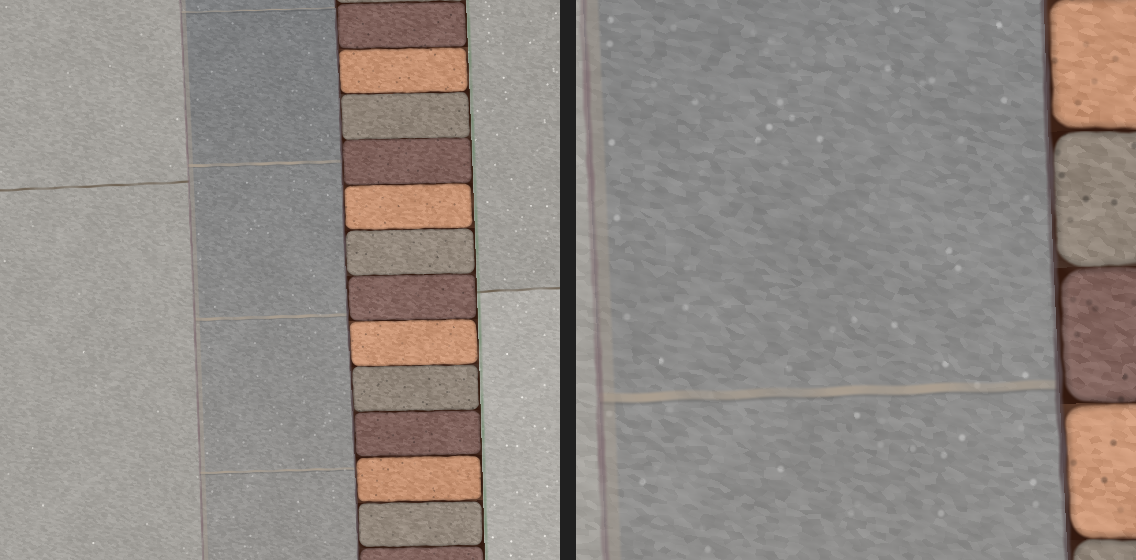
Left: the whole. Right: its middle third, enlarged.
A Shadertoy shader for this texture:

```glsl
// Pavement: grey slabs, a column of dark tiles and a band of three-coloured bricks.

const vec3 SLAB = vec3(0.64, 0.63, 0.61);
const vec3 TILE = vec3(0.56, 0.55, 0.54);
const vec3 BRICK_GREY = vec3(0.565, 0.52, 0.475);
const vec3 BRICK_ORANGE = vec3(0.775, 0.57, 0.445);
const vec3 BRICK_MAROON = vec3(0.50, 0.385, 0.36);
const vec3 GAP = vec3(0.20, 0.10, 0.06);
const vec3 MORTAR = vec3(0.67, 0.62, 0.56);
const vec3 SLAB_JOINT = vec3(0.42, 0.37, 0.31);
const vec3 PURPLE_EDGE = vec3(0.50, 0.42, 0.44);
const vec3 GREEN_EDGE = vec3(0.42, 0.53, 0.41);

vec3 hash3(vec2 p) {
    vec3 q = fract(vec3(p.xyx) * vec3(0.1031, 0.1030, 0.0973));
    q += dot(q, q.yxz + 33.33);
    return fract((q.xxy + q.yzz) * q.zyx);
}

// Cellular noise: x = distance to the nearest point, y = random value of that point
vec2 cellular(vec2 p) {
    vec2 cell = floor(p), nearest = vec2(9.0, 0.0);
    for (int j = -1; j <= 1; j++)
        for (int i = -1; i <= 1; i++) {
            vec2 c = cell + vec2(i, j);
            vec3 h = hash3(c + 57.0);
            float d = length(c + h.xy - p);
            if (d < nearest.x) nearest = vec2(d, h.z);
        }
    return nearest;
}

// Fine slanted flecks over lumps and broad soft stains, centred on zero
float grain(vec2 p) {
    vec2 slanted = vec2(p.x, p.y + 0.2 * p.x);
    float fleck = cellular(slanted * vec2(150.0, 280.0)).y - 0.5;
    float streak = cellular(slanted * vec2(75.0, 190.0) + 31.0).x - 0.46;
    float lump = cellular(p * 32.0 + 0.5 * sin(p.yx * 71.0)).x - 0.45;
    float stain = cellular(p * 9.0 + 0.4 * sin(p.yx * 23.0)).x - 0.45;
    return 0.06 * fleck + 0.04 * streak + 0.02 * lump + 0.025 * stain;
}

// Scattered specks of uneven strength
float specks(vec2 p, float scale, float density) {
    vec2 c = cellular(p * scale);
    float strength = max(c.y - 1.0 + density, 0.0) / density;
    return strength * (1.0 - smoothstep(0.1, 0.35, c.x));
}

// Soft line around distance zero
float line(float d, float halfWidth, float blur) {
    return 1.0 - smoothstep(halfWidth - blur, halfWidth + blur, abs(d));
}

// Uneven strength along a joint, from faint to full
float wear(float along, float seed) {
    float wave = sin(along * 37.0 + seed) + sin(along * 113.0 + 2.7 * seed);
    return 0.7 + 0.15 * wave;
}

float roundedBox(vec2 p, vec2 halfSize, float radius) {
    vec2 q = abs(p) - halfSize + radius;
    return length(max(q, 0.0)) + min(max(q.x, q.y), 0.0) - radius;
}

vec3 slabs(vec2 p, float jointY, vec3 below, vec3 above, float speckDensity, float blur) {
    vec3 col = mix(below, above, smoothstep(-blur, blur, p.y - jointY));
    col += grain(p) + 0.25 * specks(p, 120.0, speckDensity);
    float toJoint = p.y - jointY + 0.0006 * sin(p.x * 90.0);
    return mix(col, SLAB_JOINT, wear(p.x, 1.0) * line(toJoint, 0.002, blur));
}

vec3 tiles(vec2 p, float blur) {
    const float PITCH = 0.2745;
    float row = (p.y - 0.029 * (p.x - 0.48) - 0.159) / PITCH;
    float joint = floor(row + 0.5);
    float toJoint = (row - joint) * PITCH + 0.0005 * sin(p.x * 120.0 + joint);
    vec3 col = TILE + vec3(0.02, 0.022, 0.02) - p.y * vec3(0.085, 0.07, 0.05);
    col += 0.02 * (hash3(vec2(floor(row), 4.0)).x - 0.5) + grain(p);
    col += 0.16 * specks(p, 120.0, 0.06);
    float width = 0.0009 + 0.0018 * hash3(vec2(joint, 9.0)).y;
    col *= 1.0 - 0.15 * line(toJoint + 0.003, 0.001, blur);
    return mix(col, MORTAR, wear(p.x, joint) * line(toJoint, width, blur));
}

vec3 bricks(vec2 p, float left, float right, float blur) {
    const float PITCH = 0.081;
    float middle = 0.5 * (left + right);
    float row = (p.y - 0.018 * (p.x - middle) - 0.0234) / PITCH;
    float id = floor(row);
    float kind = mod(id, 3.0);
    vec3 chance = hash3(vec2(id, 17.0));
    vec3 col = kind < 0.5 ? BRICK_GREY : kind < 1.5 ? BRICK_ORANGE : BRICK_MAROON;
    col += 0.03 * (chance.x - 0.5) + 1.35 * grain(p);
    col *= 1.0 - 0.3 * specks(p, 120.0, 0.12);

    // Rough outline with rounded corners; each gap differs in width
    vec2 local = vec2(p.x - middle, (fract(row) - 0.5) * PITCH);
    vec2 halfSize = vec2(0.5 * (right - left) - 0.0025, 0.5 * PITCH - 0.0004);
    float d = roundedBox(local, halfSize - 0.0016 * chance.yz, 0.009 + 0.005 * chance.x);
    d += 0.0016 * (cellular(p * 75.0).x - 0.45) + 0.0005 * sin(p.x * 95.0 + id * 2.3);
    col *= 1.0 - 0.2 * smoothstep(-0.005, 0.0, d);
    return mix(col, GAP, min(0.2 + wear(p.x + p.y, id), 1.0) * smoothstep(-blur, blur, d));
}

void mainImage(out vec4 fragColor, in vec2 fragCoord) {
    vec2 p = fragCoord / iResolution.y;
    float blur = max(0.0013, 0.7 / iResolution.y);

    // Slightly leaning column borders
    float tileLeft = 0.363 - 0.041 * p.y + 0.002 * sin(p.y * 3.1);
    float brickLeft = 0.640 - 0.042 * p.y + 0.001 * sin(p.y * 9.0);
    float brickRight = 0.866 - 0.034 * p.y + 0.002 * sin(p.y * 3.1);

    vec3 col = slabs(p, 0.660 + 0.045 * p.x, SLAB, SLAB, 0.01, blur);
    if (p.x > brickRight)
        col = slabs(p, 0.479 + 0.05 * (p.x - 0.857), SLAB + 0.05, SLAB - 0.01, 0.08, blur);
    else if (p.x > brickLeft) col = bricks(p, brickLeft, brickRight, blur);
    else if (p.x > tileLeft) col = tiles(p, blur);

    // Joints between the columns
    float fade = wear(p.y, 5.0);
    float ragged = 0.0015 * (cellular(p * 60.0).x - 0.45);
    col = mix(col, MORTAR, 0.4 * line(p.x - tileLeft - 0.005, 0.004, blur));
    col = mix(col, PURPLE_EDGE, 0.8 * fade * line(p.x - tileLeft + ragged, 0.002, blur));
    col = mix(col, PURPLE_EDGE * 0.7, fade * line(p.x - brickLeft + ragged, 0.002, blur));
    col = mix(col, GREEN_EDGE, 0.75 * fade * line(p.x - brickRight - 0.003, 0.0025, 2.0 * blur));
    fragColor = vec4(clamp(col, 0.0, 1.0), 1.0);
}
```
